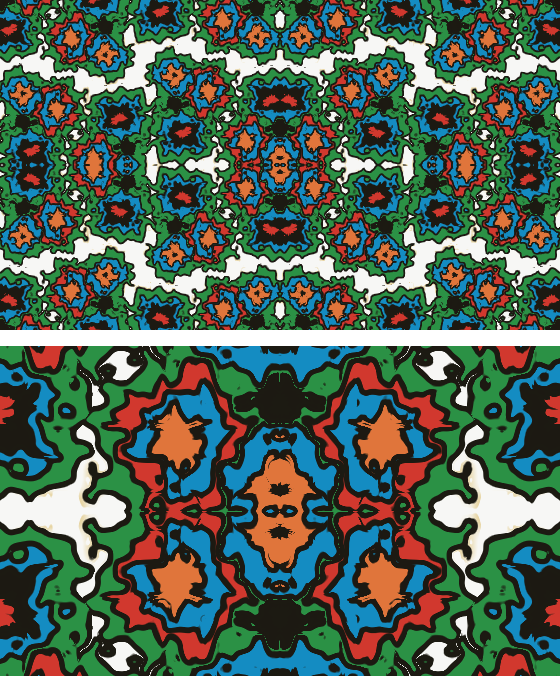
Top, the full canvas; bottom, a detail of the centre.
Write a Shadertoy shader that draws this pattern.

```glsl
// Mirrored wallpaper of frilled, black-outlined flower clusters on white.

const float WIDTH = 7.68;                   // canvas width in pattern units
const vec2 HALF_TILE = vec2(3.84, 2.74);    // spacing of the mirror lines
const mat2 LATTICE = mat2(2.08, -0.25, 0.31, 1.66);
const vec2 ANCHOR = vec2(-0.65, -0.55);     // cluster centre from the half-turn point
const float LINE = 0.0135;                  // half width of outlines
const float FRILL_FREQ = 13.0;
const float FRILL_AMP = 0.115;
const float SWAY_FREQ = 5.0;
const float SWAY_AMP = 0.09;
const float PETALS = 11.0;
const float PETAL_DEPTH = 0.08;
const float EPS = 0.004;                    // step for the field gradient

const vec3 WHITE = vec3(0.97, 0.97, 0.96);
const vec3 BLACK = vec3(0.11, 0.10, 0.07);
const vec3 GREEN = vec3(0.17, 0.57, 0.27);
const vec3 BLUE = vec3(0.08, 0.55, 0.76);
const vec3 RED = vec3(0.82, 0.22, 0.18);
const vec3 ORANGE = vec3(0.88, 0.46, 0.23);
const vec3 OCHRE = vec3(0.86, 0.74, 0.42);

// Red flower, orange flower, dark flower, black blot: centre and radius
const int KINDS = 4;
const vec3 FLOWERS[4] = vec3[4](
    vec3(-0.28, 0.19, 0.30), vec3(0.17, 0.39, 0.235),
    vec3(0.07, -0.40, 0.30), vec3(0.17, 0.03, 0.13));
const vec2 SQUASH[4] = vec2[4](
    vec2(1.07, 0.95), vec2(0.98, 1.04), vec2(0.95, 1.08), vec2(0.95, 1.35));

// Outer, middle and core colour of each kind
const vec3 PALETTE[12] = vec3[12](
    RED, BLUE, ORANGE,
    BLUE, ORANGE, BLACK,
    BLUE, BLACK, RED,
    BLACK, BLACK, BLACK);

// Contour heights: leaf edge, flower edge, middle, core
const float LEVELS[4] = float[4](0.125, 0.0, -0.095, -0.185);

vec2 hash22(vec2 p) {
    vec3 h = fract(vec3(p.xyx) * vec3(0.1031, 0.1030, 0.0973));
    h += dot(h, h.yzx + 33.33);
    return fract((h.xx + h.yz) * h.zy);
}

// Smooth two-channel value noise, centred on zero
vec2 noise2(vec2 p) {
    vec2 i = floor(p), f = p - i;
    f = f * f * f * (f * (f * 6.0 - 15.0) + 10.0);
    vec2 low = mix(hash22(i), hash22(i + vec2(1, 0)), f.x);
    vec2 high = mix(hash22(i + vec2(0, 1)), hash22(i + vec2(1, 1)), f.x);
    return mix(low, high, f.y) - 0.5;
}

// Signed height of one cluster; kind receives the nearest flower
float cluster(vec2 p, out int kind) {
    p += FRILL_AMP * noise2(p * FRILL_FREQ + 40.0)
       + SWAY_AMP * noise2(p * SWAY_FREQ + 71.0);
    float first = 1e3, second = 1e3;
    kind = 0;
    for (int i = 0; i < KINDS; i++) {
        vec2 d = (p - FLOWERS[i].xy) * SQUASH[i];
        float petal = sin(PETALS * atan(d.y, d.x + 1e-5) + float(i));
        float e = length(d) * (1.0 + PETAL_DEPTH * petal) - FLOWERS[i].z;
        if (e < first) {
            second = first;
            first = e;
            kind = i;
        } else {
            second = min(second, e);
        }
    }
    // Raise the seam between touching flowers so it gets an outline
    return max(first, LINE - 0.5 * (second - first));
}

// Mirror folds, then a lattice of clusters with half-turn partners
float field(vec2 p, out int kind) {
    vec2 q = abs(mod(p + HALF_TILE, 2.0 * HALF_TILE) - HALF_TILE) - 0.5 * HALF_TILE;
    float best = 1e3;
    kind = 0;
    for (int turn = -1; turn <= 1; turn += 2) {
        vec2 d = float(turn) * q - ANCHOR;
        d -= LATTICE * round(inverse(LATTICE) * d);
        int k;
        float e = cluster(d, k);
        if (e < best) {
            best = e;
            kind = k;
        }
    }
    return best;
}

void mainImage(out vec4 fragColor, in vec2 fragCoord) {
    float px = WIDTH / iResolution.x;
    vec2 p = (fragCoord - 0.5 * iResolution.xy) * px;

    int kind, unused;
    float e = field(p, kind);
    vec2 slope = vec2(field(p + vec2(EPS, 0), unused), field(p + vec2(0, EPS), unused)) - e;
    float steep = clamp(length(slope) / EPS, 0.5, 4.0);

    // Broken ochre fringe just outside the leaves
    float fringe = clamp(0.5 - (abs((e - LEVELS[0]) / steep - 0.02) - 0.008) / px, 0.0, 1.0);
    fringe *= smoothstep(0.12, 0.25, noise2(abs(p) * 6.0).x);
    vec3 color = mix(WHITE, OCHRE, 0.6 * fringe);

    // Stacked fills, each with its outline
    for (int i = 0; i < 4; i++) {
        float d = (e - LEVELS[i]) / steep;
        vec3 fill = i == 0 ? GREEN : PALETTE[kind * 3 + max(i - 1, 0)];
        color = mix(color, fill, clamp(0.5 - d / px, 0.0, 1.0));
        color = mix(color, BLACK, clamp(0.5 + (LINE - abs(d)) / px, 0.0, 1.0));
    }
    fragColor = vec4(color, 1.0);
}
```
